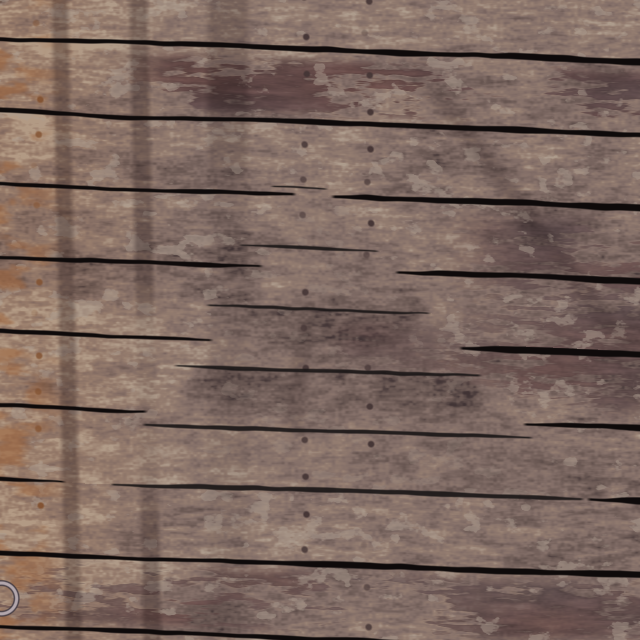
This texture is drawn by a three.js fragment shader. Its source:

```glsl
// Weathered brown planks with slightly sloping dark gaps that break up mid-canvas.
// Layered value noise picks tones from a wood ramp; bands of shade, worn purple
// patches, rust, nails and a small metal ring are laid over the grain.
varying vec2 vUv;

const float SLOPE = 0.036;
const float SPACING = 0.1148;
const float FIRST_GAP = 0.06;
const float MID_PITCH = 0.82;
const vec3 GAP_COLOR = vec3(0.055, 0.04, 0.04);
const vec3 WORN_PURPLE = vec3(0.29, 0.235, 0.25);
const vec3 RUST = vec3(0.60, 0.38, 0.23);

float hash(vec2 p) {
  vec3 q = fract(vec3(p.xyx) * 0.1031);
  q += dot(q, q.yzx + 33.33);
  return fract((q.x + q.y) * q.z);
}

float noise(vec2 p) {
  vec2 i = floor(p), f = fract(p);
  f = f * f * (3.0 - 2.0 * f);
  return mix(mix(hash(i), hash(i + vec2(1, 0)), f.x),
             mix(hash(i + vec2(0, 1)), hash(i + vec2(1, 1)), f.x), f.y);
}

float fbm(vec2 p) {
  float sum = 0.0, amp = 0.533;
  for (int i = 0; i < 4; i++) {
    sum += amp * noise(p);
    p = p * 2.03 + 17.3;
    amp *= 0.5;
  }
  return sum;
}

// Soft-edged interval from a to b
float span(float x, float a, float b, float soft) {
  return smoothstep(a - soft, a + soft, x) * (1.0 - smoothstep(b - soft, b + soft, x));
}

// Crack along x from a to b, tapering towards its ends
float crack(float dist, float x, float a, float b, float halfWidth) {
  float w = halfWidth * (0.4 + 0.6 * span(x, a + 0.04, b - 0.04, 0.04));
  return span(x, a, b, 0.005) * (1.0 - smoothstep(w - 0.0014, w + 0.0018, abs(dist)));
}

vec3 woodRamp(float t) {
  vec3 c = mix(vec3(0.25, 0.20, 0.205), vec3(0.42, 0.35, 0.33), smoothstep(-0.1, 0.27, t));
  c = mix(c, vec3(0.51, 0.43, 0.405), clamp(t * 4.0 - 1.0, 0.0, 1.0));
  c = mix(c, vec3(0.58, 0.49, 0.44), clamp(t * 4.0 - 2.0, 0.0, 1.0));
  return mix(c, vec3(0.68, 0.61, 0.55), clamp(t * 4.0 - 3.0, 0.0, 1.0));
}

void main() {
  float x = vUv.x, down = 1.0 - vUv.y;

  // Plank coordinates: depth across the boards, row counts the gaps
  float depth = down - SLOPE * x + 0.006 * (noise(vec2(x * 5.0, down * 5.0)) - 0.5)
              + 0.0016 * (noise(vec2(x * 35.0, down * 12.0)) - 0.5);
  float row = (depth - FIRST_GAP) / SPACING;
  float gapRow = floor(row + 0.5);
  float midRow = (6.0 - row) / MID_PITCH;
  float midGap = floor(midRow + 0.5);

  // Middle region where the long gaps stop and shifted short ones begin
  float n = clamp(row - 2.0, 0.0, 4.0);
  float middle = span(x, 0.46 - 0.04 * n - 0.0125 * n * n, 0.52 + 0.1 * n, 0.05)
               * span(row, 1.8, 6.0, 0.15);
  float plank = mix(hash(vec2(floor(row), 7.0)), hash(vec2(floor(midRow), 31.0)), middle);

  // Wood tone: broad stains, streaks, slanted fibres and fine speckle
  vec2 board = vec2(x, depth);
  float streaks = fbm(board * vec2(22.0, 130.0));
  float fibres = noise(vec2(x * 70.0 + depth * 70.0, depth * 260.0));
  float speckle = noise(vUv * vec2(190.0, 250.0));
  float mottle = fbm(board * vec2(30.0, 46.0) + 9.0);
  float tone = 0.50 + 0.85 * (fbm(board * vec2(5.0, 8.0) + plank * 3.0) - 0.5)
             + mix(0.62, 0.35, middle) * (streaks - 0.5) + 0.45 * (mottle - 0.5)
             + 0.22 * (fibres - 0.5) + 0.24 * (speckle - 0.5) + 0.14 * (plank - 0.5)
             + 0.22 * (1.0 - smoothstep(0.0, 0.35, x)) - 0.03 * middle
             + 0.12 * (1.0 - smoothstep(0.04, 0.14, down));
  vec3 color = woodRamp(tone);
  color *= mix(vec3(1.03, 0.99, 0.94), vec3(1.0), smoothstep(0.0, 0.35, x));

  // Worn purple streaks, strongest on the second, right-hand and lowest boards
  float wornArea = span(row, 0.15, 0.9, 0.1) * smoothstep(0.15, 0.3, x)
                 + 0.8 * span(row, 2.2, 4.8, 0.2) * smoothstep(0.65, 0.85, x)
                 + 0.8 * span(row, 7.1, 7.9, 0.12)
                 + 0.5 * span(row, 3.7, 4.3, 0.15) * span(x, 0.53, 0.75, 0.04);
  float worn = smoothstep(0.45, 0.60, fbm(board * vec2(5.0, 13.0) + 41.0)
             + 0.75 * (streaks - 0.5) + 0.18 * (fibres - 0.5));
  vec3 wornColor = mix(WORN_PURPLE, vec3(0.33, 0.22, 0.215), noise(board * vec2(7.0, 18.0)));
  color = mix(color, wornColor * (0.7 + 0.6 * streaks), 0.8 * worn * wornArea);

  // Small pale flakes and rust stains
  float flake = smoothstep(0.63, 0.73, fbm(board * vec2(34.0, 55.0) + 5.0));
  color = mix(color, vec3(0.67, 0.61, 0.56), 0.5 * flake * (1.0 - 0.6 * middle));
  float rust = smoothstep(0.54, 0.74, fbm(board * vec2(14.0, 34.0) + 63.0));
  color = mix(color, RUST, 0.6 * rust * (1.0 - smoothstep(0.02, 0.13, x)));

  // Upright and slanting bands of shade
  float lean = x - 0.022 * down;
  float shade = 0.25 * span(lean, 0.081, 0.106, 0.006);
  shade += 0.24 * span(lean, 0.202, 0.230, 0.006) * (1.0 - 0.75 * span(down, 0.48, 0.78, 0.05));
  shade += 0.19 * span(x, 0.325, 0.388, 0.009) * (1.0 - 0.7 * smoothstep(0.18, 0.35, down));
  shade += 0.13 * span(x + 0.1 * (down - 0.5), 0.462, 0.49, 0.01) * span(down, 0.5, 0.67, 0.02);
  shade += 0.16 * span(x - 0.75 * down, 0.555, 0.59, 0.015) * span(down, 0.13, 0.53, 0.04);
  color *= 1.0 - shade * vec3(0.95, 1.04, 1.0) * (0.75 + 0.5 * mottle);

  // Nail heads in three columns, some boards without
  float nailCell = floor(row * 2.0);
  for (int i = 0; i < 3; i++) {
    float column = float(i);
    float jitter = hash(vec2(nailCell, column)) - 0.5;
    float nailX = 0.055 + 0.415 * min(column, 1.0) + 0.1 * max(column - 1.0, 0.0) + 0.02 * jitter;
    float nailY = (fract(row * 2.0) - 0.5 - 0.4 * jitter) * SPACING * 0.5;
    float nail = 1.0 - smoothstep(0.003, 0.007, length(vec2(x - nailX, nailY)));
    vec3 nailColor = mix(RUST * 0.85, vec3(0.27, 0.21, 0.21), min(column, 1.0));
    color = mix(color, nailColor, nail * smoothstep(-0.3, 0.5, jitter));
  }

  // Long gaps, then the shorter, thinner shifted cracks
  float g = gapRow - 2.0;
  float broken = step(1.5, gapRow) * step(gapRow, 6.5);
  float leftEnd = mix(2.0, 0.46 - 0.04 * g - 0.0125 * g * g, broken);
  float rightStart = 0.52 + 0.1 * g;
  float gapDist = (row - gapRow) * SPACING;
  float ragged = 0.75 + 0.5 * noise(vec2(x * 16.0, gapRow * 5.0 + midGap * 3.0));
  float gapWidth = ragged * mix(0.0030, 0.0043, smoothstep(0.1, 0.8, x));
  float gap = max(crack(gapDist, x, -1.0, leftEnd, gapWidth),
                  broken * crack(gapDist, x, rightStart, 2.0, gapWidth));
  float midDist = (midRow - midGap) * SPACING * MID_PITCH;
  float midOn = step(-0.5, midGap) * step(midGap, 5.5);
  float midCrack = midOn * crack(midDist, x, 0.175 + 0.05 * midGap, 0.91 - 0.08 * midGap,
                                 ragged * (0.0033 - 0.0003 * midGap));
  color = mix(color, GAP_COLOR + 0.05, 0.92 * midCrack);
  color = mix(color, GAP_COLOR, gap);

  // Metal ring at the left edge
  float ringDist = abs(length(vUv - vec2(0.002, 0.065)) - 0.024);
  vec3 metal = mix(vec3(0.25, 0.22, 0.25), vec3(0.70, 0.65, 0.67), smoothstep(0.004, 0.001, ringDist));
  color = mix(color, metal, 1.0 - smoothstep(0.003, 0.006, ringDist));

  gl_FragColor = vec4(color, 1.0);
}
```
